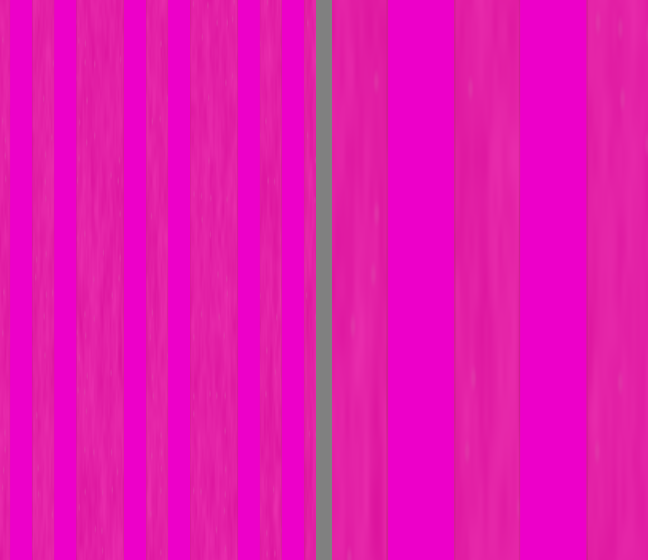
Left: the whole. Right: its middle third, enlarged.
Reproduce this pattern procedurally as a WebGL 1 fragment shader.

```glsl
precision highp float;
// Paired magenta stripes running down a rose ground, three pairs across.
// Stripes come from the distance to the nearest pair axis; the ground carries
// a vertical wood-like grain of stretched value noise and sparse pale flecks.

uniform vec2 u_resolution;

// Lengths are fractions of the canvas width.
const float PAIR_PERIOD = 0.3600;
const float PAIR_AXIS = 0.4970;
const float STRIPE_OFFSET = 0.0698;
const float STRIPE_HALF_WIDTH = 0.0349;
const float SEAM_WIDTH = 0.0016;

const vec3 GROUND = vec3(0.89, 0.13, 0.65);
const vec3 STRIPE = vec3(0.93, 0.0, 0.79);
const vec3 SEAM = vec3(0.76, 0.12, 0.50);
const vec3 FLECK = vec3(0.87, 0.25, 0.66);

float hash(vec2 cell) {
  vec3 q = fract(vec3(cell.xyx) * 0.1031);
  q += dot(q, q.yzx + 33.33);
  return fract((q.x + q.y) * q.z);
}

float valueNoise(vec2 p) {
  vec2 cell = floor(p);
  vec2 f = fract(p);
  f = f * f * (3.0 - 2.0 * f);
  float low = mix(hash(cell), hash(cell + vec2(1.0, 0.0)), f.x);
  float high = mix(hash(cell + vec2(0.0, 1.0)), hash(cell + vec2(1.0, 1.0)), f.x);
  return mix(low, high, f.y);
}

// Signed distance to the nearest stripe edge, negative inside a stripe.
float stripeDistance(float x) {
  float fromAxis = (fract((x - PAIR_AXIS) / PAIR_PERIOD + 0.5) - 0.5) * PAIR_PERIOD;
  return abs(abs(fromAxis) - STRIPE_OFFSET) - STRIPE_HALF_WIDTH;
}

// Sum of vertically stretched noise layers, centred on zero.
float grain(vec2 p) {
  float sum = 0.0;
  float weight = 0.5;
  vec2 scale = vec2(55.0, 5.0);
  for (int i = 0; i < 3; i++) {
    sum += weight * (valueNoise(p * scale + float(i) * 17.3) - 0.5);
    scale *= vec2(1.9, 2.1);
    weight *= 0.8;
  }
  return sum;
}

// One soft upright fleck in a few of the grid cells.
float flecks(vec2 p, vec2 cellSize) {
  vec2 grid = p / cellSize;
  vec2 cell = floor(grid);
  vec2 jitter = vec2(hash(cell + 3.7), hash(cell + 9.1)) - 0.5;
  vec2 offset = (fract(grid) - 0.5 - 0.4 * jitter) / vec2(0.16, 0.28);
  float present = step(0.76, hash(cell + 21.4));
  return present * (1.0 - smoothstep(0.1, 1.0, length(offset)));
}

vec3 groundColor(vec2 p) {
  vec3 color = GROUND + grain(p) * vec3(0.05, 0.10, 0.06);
  return mix(color, FLECK, 0.55 * flecks(p, vec2(0.026, 0.062)));
}

void main() {
  vec2 p = gl_FragCoord.xy / u_resolution.x;
  float pixel = 1.0 / u_resolution.x;
  float d = stripeDistance(p.x);

  // Grained ground, a thin dark seam beside each stripe, then the flat stripe.
  vec3 color = groundColor(p);
  float seam = 1.0 - smoothstep(SEAM_WIDTH - 0.5 * pixel, SEAM_WIDTH + 0.5 * pixel, d);
  float seamWear = 0.3 + 0.4 * valueNoise(vec2(p.x * 90.0, p.y * 24.0));
  color = mix(color, SEAM, seam * seamWear);
  float stripe = 1.0 - smoothstep(-0.5 * pixel, 0.5 * pixel, d);
  color = mix(color, STRIPE, stripe);

  gl_FragColor = vec4(color, 1.0);
}
```
